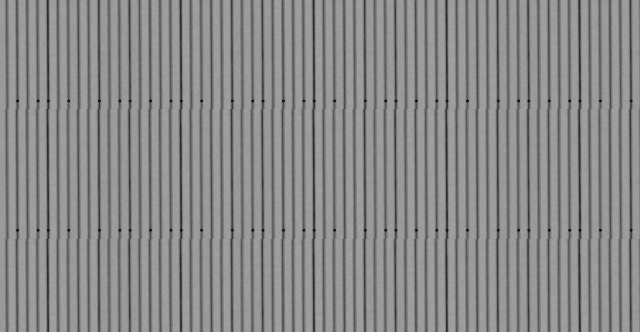
Reproduce this texture procedurally as a WebGL 1 fragment shader.

```glsl
precision highp float;

uniform vec2 u_resolution;

// Layout: panel counts are repeats across and down the canvas
const vec2 PANELS = vec2(4.815, 2.568);
const vec2 PANEL_ORIGIN = vec2(0.0749, 0.2814);
const float RIBS = 13.0;          // grooves per panel
const float LEAN = 0.08;          // sideways drift over one panel, in ribs

// Groove profile, in ribs
const float SHOULDER_HALF = 0.205;
const float GROOVE_HALF = 0.125;
const float SLIT_LEFT = -0.075;
const float SLIT_WIDTH = 0.09;
const float SLIT_EXTRA = 0.07;    // added width on the deepest grooves

// Nail holes
const float NAIL_HEIGHT = 0.0645; // above the seam, in panels
const float NAIL_RADIUS = 0.14;   // in ribs

// Wear
const float GRAIN_CELLS = 64.0;
const float GRAIN_AMOUNT = 0.03;
const float TINT_AMOUNT = 0.018;

const vec3 BOARD = vec3(0.612);
const vec3 SHOULDER = vec3(0.52);
const vec3 GROOVE = vec3(0.45);
const vec3 SLIT = vec3(0.36);
const vec3 DEEP_SLIT = vec3(0.17);
const vec3 NAIL = vec3(0.08);

float hash(vec2 p) {
    return fract(sin(dot(p, vec2(12.9898, 78.233))) * 43758.5453);
}

// Value noise that wraps after the given number of cells
float wrappedNoise(vec2 p, vec2 cells) {
    vec2 i = floor(p);
    vec2 f = fract(p);
    f = f * f * (3.0 - 2.0 * f);
    vec2 a = mod(i, cells);
    vec2 b = mod(i + 1.0, cells);
    return mix(mix(hash(a), hash(vec2(b.x, a.y)), f.x),
               mix(hash(vec2(a.x, b.y)), hash(b), f.x), f.y);
}

// Share of a pixel centred on x that lies between left and right
float band(float x, float left, float right, float pixel) {
    float overlap = min(x + 0.5 * pixel, right) - max(x - 0.5 * pixel, left);
    return clamp(overlap / pixel, 0.0, 1.0);
}

void main() {
    vec2 uv = gl_FragCoord.xy / u_resolution;
    vec2 panel = (uv - PANEL_ORIGIN) * PANELS;
    float height = fract(panel.y);
    float ribsAcross = PANELS.x * RIBS;
    float pixel = ribsAcross / u_resolution.x;

    // Nearest groove and the signed distance to it
    float x = panel.x * RIBS + LEAN * (height - 0.5);
    float rib = floor(x + 0.5);
    float d = x - rib;
    float id = mod(rib, RIBS);

    // Scatter order spreads the deep grooves and nails over the panel
    float order = mod(5.0 * id + 5.0, RIBS);
    float depth = max(1.0 - 0.3 * abs(order - 5.0), 0.3 * hash(vec2(id, 3.0)));
    float streak = wrappedNoise(vec2(id, height * 12.0), vec2(RIBS, 12.0));
    depth *= 0.8 + 0.3 * streak;

    // Boards lie between grooves, so their tint changes inside a groove
    float board = mod(floor(x), RIBS);
    vec3 color = BOARD + TINT_AMOUNT * (hash(vec2(board, 7.0)) - 0.5);

    // Shoulder, groove floor and dark slit
    color = mix(color, SHOULDER, band(d, -SHOULDER_HALF, SHOULDER_HALF, pixel));
    color = mix(color, GROOVE, band(d, -GROOVE_HALF, GROOVE_HALF, pixel));
    float slitRight = SLIT_LEFT + SLIT_WIDTH + SLIT_EXTRA * depth;
    vec3 slitColor = mix(SLIT, DEEP_SLIT, clamp(depth, 0.0, 1.0));
    color = mix(color, slitColor, band(d, SLIT_LEFT, slitRight, pixel));

    // Fine grain
    vec2 cells = vec2(GRAIN_CELLS);
    float grain = wrappedNoise(panel * cells, cells) - 0.5;
    color += GRAIN_AMOUNT * grain;

    // Nail holes just above each seam
    float ribsPerPanelHeight = ribsAcross * u_resolution.y / (u_resolution.x * PANELS.y);
    float nailY = (height - NAIL_HEIGHT) * ribsPerPanelHeight;
    float nailDistance = length(vec2(d, nailY)) - NAIL_RADIUS;
    float nail = 1.0 - smoothstep(-0.5 * pixel, 0.5 * pixel, nailDistance);
    color = mix(color, NAIL, nail * step(order, 6.5));

    gl_FragColor = vec4(color, 1.0);
}
```
